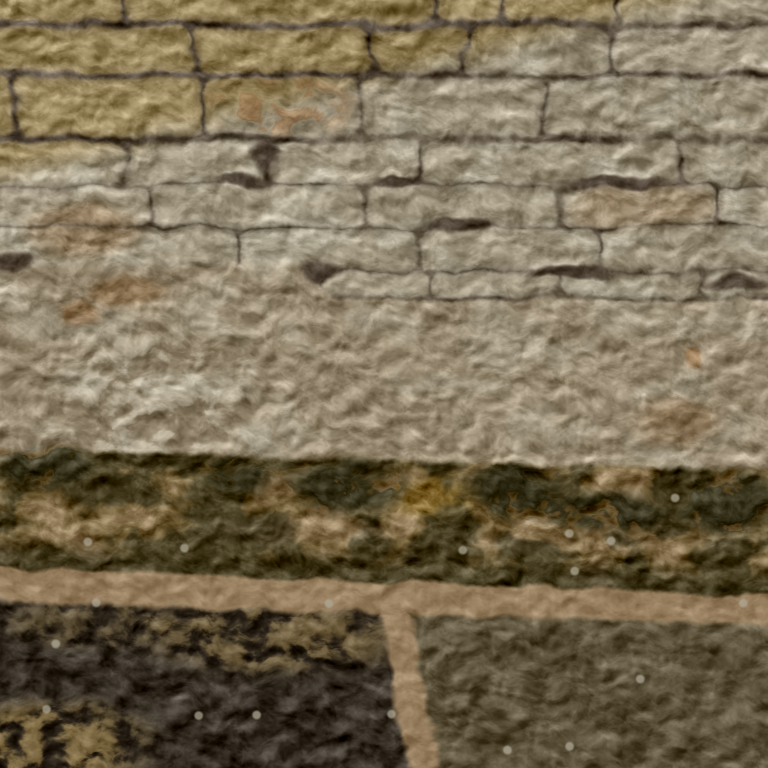
Reproduce this texture procedurally as a WebGL 1 fragment shader.

```glsl
precision highp float;
// A weathered stone wall above a mossy plinth, a mortar strip and two paving slabs.
// Courses are rounded boxes split by joints; warped value noise roughens the edges,
// shades the relief and scatters lichen, moss and grit. Heights run from the top.
uniform vec2 u_resolution;

const vec3 OCHRE = vec3(.56, .49, .335);
const vec3 GREY = vec3(.59, .55, .465);
const vec3 SLAB = vec3(.575, .52, .425);
const vec3 LICHEN = vec3(.68, .655, .58);
const vec3 JOINT = vec3(.44, .39, .315);
const vec3 CAVITY = vec3(.25, .20, .155);
const vec3 RUST = vec3(.48, .34, .19);
const vec3 MOSS = vec3(.16, .145, .06);
const vec3 PLINTH = vec3(.43, .355, .205);
const vec3 MORTAR = vec3(.585, .49, .365);
const vec3 PAVE_DARK = vec3(.205, .175, .135);
const vec3 PAVE_OLIVE = vec3(.345, .305, .215);
const float WARP = .017;
const float RELIEF = .42;
const float ROUNDING = .016;

float hash(vec2 p) {
  vec3 q = fract(p.xyx * .1031);
  q += dot(q, q.yzx + 33.33);
  return fract((q.x + q.y) * q.z);
}

float noise(vec2 p) {
  vec2 i = floor(p), f = fract(p);
  f = f * f * (3. - 2. * f);
  return mix(mix(hash(i), hash(i + vec2(1, 0)), f.x),
             mix(hash(i + vec2(0, 1)), hash(i + 1.), f.x), f.y);
}

float fbm(vec2 p) {
  float sum = 0., amp = .52;
  for (int i = 0; i < 4; i++) {
    sum += amp * noise(p);
    p = mat2(1.6, 1.2, -1.2, 1.6) * p + 7.3;
    amp *= .5;
  }
  return sum;
}

// Soft elliptical patch: centre, radii
float blob(vec2 p, float x, float y, float rx, float ry) {
  return 1. - smoothstep(.55, 1.2, length((p - vec2(x, y)) / vec2(rx, ry)));
}

// Keeps the deeper stone: x = depth inside it, y = its id
void course(inout vec2 s, vec2 p, float top, float bottom, vec4 joints) {
  vec4 d = abs(p.x - joints);
  vec2 inset = vec2(min(min(d.x, d.y), min(d.z, d.w)), min(p.y - top, bottom - p.y));
  float depth = ROUNDING - length(max(ROUNDING - inset, 0.));
  float id = dot(step(joints, vec4(p.x)), vec4(1)) + floor(top * 300.);
  if (depth > s.x) s = vec2(depth, id);
}

vec3 wall(vec2 p, vec2 q, float grain) {
  vec2 s = vec2(-1, 0);
  course(s, q, -.05, .030, vec4(.163, .563, .648, .807));
  course(s, q, .033, .097, vec4(.255, .485, .605, .797));
  course(s, q, .099, .179, vec4(.020, .264, .470, .710));
  course(s, q, .182, .243, vec4(.160, .355, .550, .882));
  course(s, q, .240, .296, vec4(.200, .475, .730, .930));
  course(s, q, .293, .354, vec4(.310, .540, .780, 1.2));
  course(s, q, .352, .389, vec4(.420, .560, .730, .915));

  // Ochre stones at upper left, grey ones with lichen elsewhere
  float ochre = 1. - smoothstep(-.02, .03, q.y - .225 + .26 * q.x);
  float lichen = smoothstep(.47, .68, fbm(p * vec2(19, 26) + 4.));
  vec3 stone = mix(mix(GREY, LICHEN, lichen * .7), OCHRE, ochre);
  stone += (hash(vec2(s.y, 5)) - .5) * .06;
  float rust = .65 * blob(q, .365, .138, .105, .042) * smoothstep(.42, .55, grain);
  rust += .4 * blob(q, .11, .30, .08, .04) + .3 * blob(q, .83, .27, .11, .035);
  stone = mix(stone, RUST, rust);
  float open = .5 * smoothstep(.55, .7, noise(p * 13.));
  vec3 col = mix(mix(JOINT, CAVITY + .04, max(ochre * .75, open)), stone,
                 smoothstep(-.001, .006, s.x));
  col *= mix(.9, 1.03, smoothstep(0., .014, s.x));

  // Large slab under the courses
  vec3 slab = mix(SLAB, LICHEN, .45 * lichen);
  float pale = .5 * blob(q, .19, .52, .12, .09) * smoothstep(.4, .55, grain);
  slab = mix(slab, LICHEN, pale + .6 * blob(q, .333, .563, .024, .022));
  rust = .5 * blob(q, .165, .382, .05, .022) + .6 * blob(q, .105, .408, .026, .02);
  rust += .8 * blob(q, .905, .464, .015, .014) + .35 * blob(q, .88, .55, .06, .035);
  slab = mix(slab, RUST, rust);
  float slabTop = mix(.346, .39, smoothstep(.38, .45, q.x));
  col = mix(col, slab, smoothstep(-.003, .004, q.y - slabTop));

  // Open cavities between the stones
  float hole = blob(q, .35, .203, .02, .024) + blob(q, .318, .237, .035, .009);
  hole += blob(q, .418, .354, .027, .016) + blob(q, .52, .238, .038, .008);
  hole += blob(q, .59, .293, .052, .01) + blob(q, .8, .237, .072, .009);
  hole += blob(q, .015, .342, .036, .014) + blob(q, .745, .356, .06, .009);
  hole += blob(q, .96, .369, .04, .011);
  return mix(col + (grain - .48) * .22, CAVITY, min(hole, 1.) * .88);
}

vec3 plinth(vec2 p, vec2 q, float grain) {
  float patches = fbm(p * vec2(17, 22) + 31.);
  float pale = .6 * smoothstep(.5, .68, patches);
  pale = max(pale, .6 * blob(q, .39, .69, .14, .02) + .5 * blob(q, .76, .705, .2, .018));
  vec3 col = mix(PLINTH, MORTAR, pale);
  col = mix(col, vec3(.55, .43, .16), .6 * blob(q, .56, .65, .06, .03));
  float moss = blob(q, .065, .608, .085, .036) + blob(q, .31, .615, .05, .035);
  moss += blob(q, .455, .63, .085, .042) + blob(q, .675, .637, .075, .042);
  moss += blob(q, .795, .668, .09, .028) + blob(q, .945, .655, .08, .046);
  moss = max(min(moss, 1.) * smoothstep(.3, .46, grain), .7 * smoothstep(.54, .4, patches));
  moss = max(moss, .75 * smoothstep(-.045, -.008, q.y - .737 - .036 * q.x));
  float rough = grain - .48;
  return mix(col + rough * .38, MOSS + rough * .14, moss * .92);
}

vec3 paving(vec2 q, float grain) {
  float brown = blob(q, .06, .97, .14, .06) + .75 * blob(q, .36, .83, .17, .05);
  brown += .5 * blob(q, .12, .81, .13, .035);
  vec3 col = mix(PAVE_DARK, PLINTH, min(brown, 1.) * smoothstep(.34, .58, grain));
  float joint = q.x - .512 - .21 * (q.y - .8);
  col = mix(col, PAVE_OLIVE, smoothstep(-.005, .005, joint));
  // Mortar strip and slanted joint
  float edge = min(q.y - .784 - .028 * q.x, abs(joint) - .019);
  float rough = grain - .48;
  return mix(MORTAR + rough * .13, col + rough * .34, smoothstep(-.004, .006, edge));
}

void main() {
  vec2 p = gl_FragCoord.xy / u_resolution;
  p.y = 1. - p.y;
  vec2 warp = vec2(fbm(p * 24.), fbm(p * 24. + 50.)) - .48;
  vec2 q = p + warp * WARP * vec2(1.6, 1);
  vec2 g = (p + warp * .02) * vec2(43, 60);
  float grain = fbm(g);
  float relief = grain - fbm(g - vec2(.2, .45));
  float ledge = smoothstep(-.005, .006, q.y - .583 - .03 * q.x);
  float base = smoothstep(-.003, .004, q.y - .739 - .036 * q.x);
  vec3 col = mix(wall(p, q, grain), plinth(p, q, grain), ledge);
  col = mix(col, paving(q, grain), base) + relief * RELIEF * (1. - .4 * base);

  // Scattered pale grit
  vec2 cell = floor(p * 22.);
  vec2 spot = .2 + .6 * vec2(hash(cell + 3.), hash(cell + 9.));
  float grit = step(.91, hash(cell)) * blob(fract(p * 22.), spot.x, spot.y, .14, .14);
  col = mix(col, LICHEN, grit * .75 * smoothstep(.6, .64, p.y));
  gl_FragColor = vec4(clamp(col, 0., 1.), 1);
}
```
